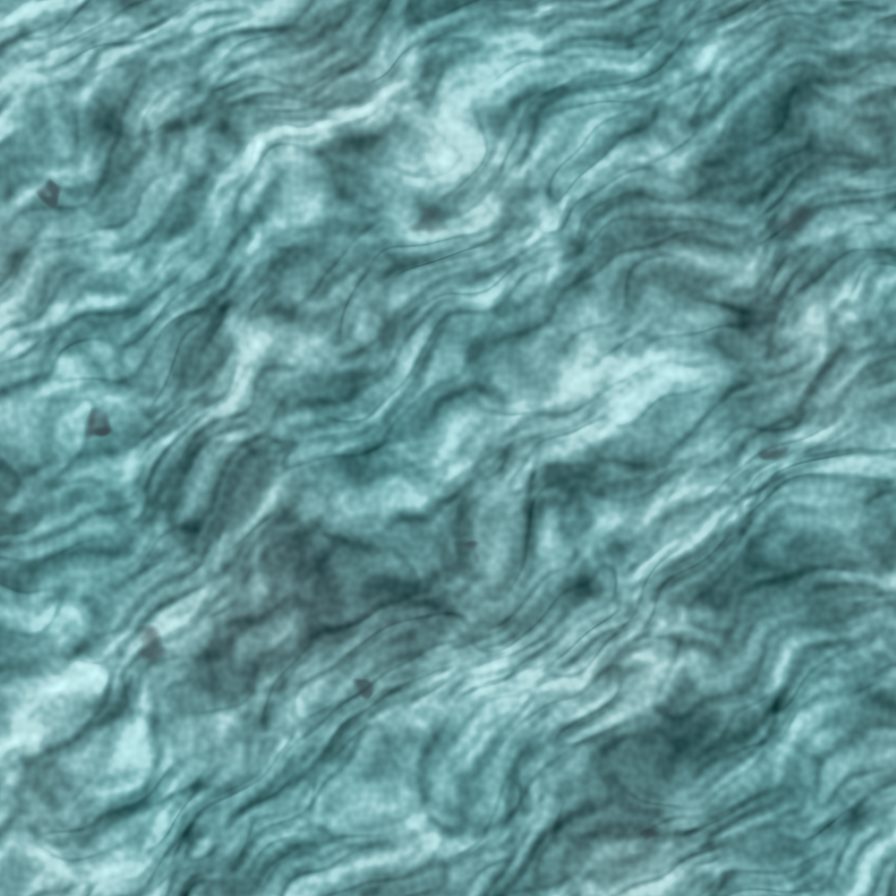
Give the GLSL for this texture, as a Shadertoy shader.

```glsl
// Wavy teal fibres running up to the right, with dark creases, pale patches
// and a few dark nuclei. Stretched gradient noise in a warped, rotated frame
// gives one tone value per point, which a six-step colour ramp then tints.

const float FIBRE_ANGLE = 0.60;
const vec3 NUCLEUS_COLOR = vec3(0.21, 0.27, 0.29);

vec2 hash2(vec2 cell) {
    vec2 k = vec2(dot(cell, vec2(127.1, 311.7)), dot(cell, vec2(269.5, 183.3)));
    return fract(sin(k) * 43758.5453);
}

float cornerSlope(vec2 cell, vec2 offset) {
    float angle = 6.28318 * hash2(cell).x;
    return dot(vec2(cos(angle), sin(angle)), offset);
}

// Gradient noise scaled to zero mean and a standard deviation near one
float noise(vec2 p) {
    vec2 i = floor(p), f = p - i;
    vec2 s = f * f * f * (f * (f * 6.0 - 15.0) + 10.0);
    vec2 e = vec2(1.0, 0.0);
    float low = mix(cornerSlope(i, f), cornerSlope(i + e.xy, f - e.xy), s.x);
    float high = mix(cornerSlope(i + e.yx, f - e.yx), cornerSlope(i + e.xx, f - e.xx), s.x);
    return 4.6 * mix(low, high, s.y);
}

// Thin lines along the zero level of a noise field, centred on zero
float crease(vec2 p, float sharpness) {
    float n = noise(p);
    return exp(-sharpness * n * n) - inversesqrt(1.0 + 2.0 * sharpness);
}

// Fibre frame: x runs along the strands, y across them
vec2 fibreFrame(vec2 p, float angle) {
    float c = cos(angle), s = sin(angle);
    vec2 q = vec2(c * p.x + s * p.y, c * p.y - s * p.x);
    float bend = q.x - 0.7;
    q.y += 0.12 * bend * bend;
    q.y += 0.015 * noise(p * 5.5 + 3.7) + 0.0045 * noise(p * 15.0 + 8.1);
    q.x += 0.012 * noise(p * 9.0 + 21.3);
    return q;
}

float fibreTone(vec2 p, vec2 q) {
    float patches = noise(q * vec2(2.6, 6.0) + 40.3);
    float strands = noise(q * vec2(6.0, 19.0) + 11.2);
    float threads = noise(q * vec2(14.0, 37.0) + 27.6);
    float fine = noise(q * vec2(34.0, 68.0) + 5.9);
    float grain = noise(p * 105.0 + 63.4);
    float tone = 0.40 * patches + 0.50 * strands + 0.42 * threads;
    tone += 0.30 * fine + 0.15 * grain;
    tone -= 0.95 * crease(q * vec2(4.5, 13.0) + 71.8, 9.0);
    tone -= 0.70 * crease(q * vec2(10.0, 25.0) + 92.5, 6.0);
    return tone * 1.06;
}

// Ramp steps are evenly spaced in tone
vec3 tealRamp(float tone) {
    vec3 shades[6] = vec3[6](
        vec3(0.24, 0.39, 0.40), vec3(0.30, 0.47, 0.48), vec3(0.36, 0.55, 0.56),
        vec3(0.44, 0.64, 0.65), vec3(0.53, 0.73, 0.74), vec3(0.67, 0.84, 0.85));
    float level = (tone + 1.7) / 0.7;
    vec3 color = shades[0];
    for (int i = 1; i < 6; i++) {
        color = mix(color, shades[i], clamp(level - float(i - 1), 0.0, 1.0));
    }
    // Deepest shadows and brightest glints run past the ends of the ramp
    return color + 0.09 * (tone - clamp(tone, -1.7, 1.8));
}

// x: dark core, y: pale halo, of one ragged nucleus per coarse cell
vec2 nuclei(vec2 p, float cells) {
    vec2 mask = vec2(0.0);
    vec2 ragged = p + 0.004 * vec2(noise(p * 45.0), noise(p * 45.0 + 17.0));
    vec2 home = floor(p * cells);
    for (int y = -1; y <= 1; y++) {
        for (int x = -1; x <= 1; x++) {
            vec2 cell = home + vec2(x, y);
            vec2 center = (cell + 0.15 + 0.7 * hash2(cell + 5.3)) / cells;
            vec2 trait = hash2(cell + 31.7);
            float radius = mix(0.010, 0.023, trait.x * trait.x);
            float dist = length((ragged - center) * vec2(0.9, 1.1)) / radius;
            float strength = mix(0.45, 0.9, trait.y);
            float core = strength * (1.0 - smoothstep(0.3, 1.15, dist));
            float halo = strength * exp(-3.0 * (dist - 1.8) * (dist - 1.8));
            mask = max(mask, vec2(core, halo));
        }
    }
    return mask;
}

void mainImage(out vec4 fragColor, in vec2 fragCoord) {
    vec2 p = fragCoord / iResolution.y;
    vec2 q = fibreFrame(p, FIBRE_ANGLE);
    vec2 spots = nuclei(p, 3.0);

    float tone = fibreTone(p, q) + 0.45 * spots.y;
    vec3 color = tealRamp(tone);

    // Gentle drift between greyer and purer teal
    color.r += 0.014 * noise(p * 5.0 + 55.0);
    color = mix(color, NUCLEUS_COLOR, spots.x);
    fragColor = vec4(clamp(color, 0.0, 1.0), 1.0);
}
```
